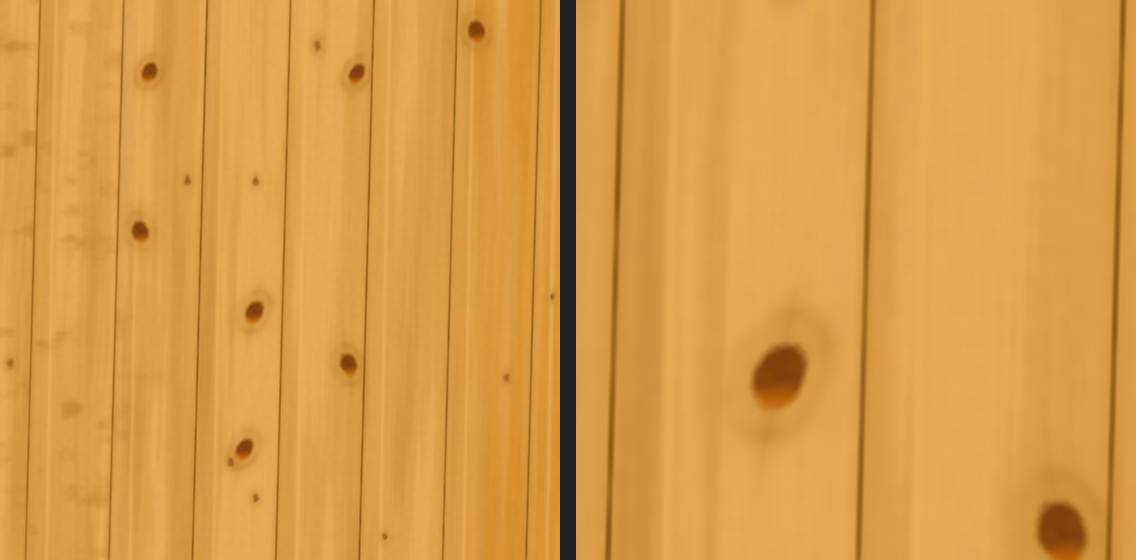
Left: the whole. Right: its middle third, enlarged.
Write a Shadertoy shader that draws this texture.

```glsl
const float PITCH = 0.149;        // plank width
const float FIRST_SEAM = 0.0455;  // first seam at the lower edge
const float SLANT = 0.0265;       // sideways drift of the seams over the height
const float SEAM_HALF = 0.0016;
const float SEAM_SOFT = 0.0014;
const float BEVEL = 0.25;         // bevel position, as a share of the plank
const float KNOT_ROWS = 4.0;
const float KNOT_CHANCE_MID = 0.5;
const float KNOT_CHANCE_SIDE = 0.12;
const float SPECK_ROWS = 7.0;
const float SPECK_CHANCE = 0.25;

const vec3 PINE = vec3(0.865, 0.625, 0.295);
const vec3 PALE = vec3(0.90, 0.665, 0.345);
const vec3 TAN = vec3(0.81, 0.56, 0.24);
const vec3 AMBER = vec3(0.85, 0.56, 0.17);
const vec3 SMUDGE = vec3(0.70, 0.46, 0.14);
const vec3 SEAM = vec3(0.52, 0.31, 0.04);
const vec3 KNOT = vec3(0.47, 0.22, 0.03);
const vec3 RESIN = vec3(0.74, 0.38, 0.02);

float hash(vec2 p) {
    return fract(sin(dot(p, vec2(127.1, 311.7))) * 43758.5453);
}

float noise(vec2 p) {
    vec2 i = floor(p), f = fract(p);
    f = f * f * (3.0 - 2.0 * f);
    return mix(mix(hash(i), hash(i + vec2(1, 0)), f.x),
               mix(hash(i + vec2(0, 1)), hash(i + vec2(1, 1)), f.x), f.y);
}

float fbm(vec2 p) {
    float sum = 0.0, gain = 0.5;
    for (int i = 0; i < 4; i++) {
        sum += gain * noise(p);
        p = p * 2.03 + 17.3;
        gain *= 0.5;
    }
    return sum / 0.9375;
}

// Offset from a point on a plank to the scattered spot of one row
vec2 spotOffset(vec2 p, float plank, float row, float rows, float seed) {
    float across = mix(0.2, 0.85, hash(vec2(plank + seed, row + 3.7)));
    float along = mix(0.2, 0.8, hash(vec2(plank + 8.3, row + seed)));
    return p - vec2(across * PITCH, (row + along) / rows);
}

vec3 addKnots(vec3 color, vec2 p, float plank, float px) {
    float middle = 1.0 - smoothstep(0.5, 1.5, abs(plank - 2.5));
    float chance = mix(KNOT_CHANCE_SIDE, KNOT_CHANCE_MID, middle);
    for (int j = -1; j <= 1; j++) {
        float row = floor(p.y * KNOT_ROWS) + float(j);
        if (hash(vec2(plank, row) + 21.4) > chance) continue;
        vec2 d = spotOffset(p, plank, row, KNOT_ROWS, 5.1);
        d.x += d.y * (hash(vec2(row, plank)) - 0.5) * 0.7;
        float size = mix(0.015, 0.019, hash(vec2(plank + 2.0, row)));
        float r = length(d * vec2(1.15, 0.9)) / size;
        r += 0.25 * (fbm(d * 90.0 + plank) - 0.5);

        // Disturbed grain: streak, halo and growth ring
        float streak = exp(-abs(d.x) / 0.006 - abs(d.y) / 0.07);
        float halo = exp(-r * r * 0.3) * (0.5 + 0.5 * fbm(d * 60.0 + row));
        float ring = exp(-pow((r - 1.8) * 3.0, 2.0)) * noise(d * 50.0 + row);
        color = mix(color, SMUDGE, clamp(0.2 * streak + 0.6 * halo + 0.25 * ring, 0.0, 0.8));

        // Dark heart with a resin-coloured lower rim
        float edge = 0.2 + px / size;
        float heart = 1.0 - smoothstep(0.95 - edge, 0.95 + edge, r);
        float resin = smoothstep(0.1, 1.0, -d.y / size) * 0.8 + 0.25 * noise(d * 160.0);
        color = mix(color, mix(KNOT, RESIN, clamp(resin, 0.0, 1.0)), heart * 0.93);
    }
    return color;
}

vec3 addSpecks(vec3 color, vec2 p, float plank, float px) {
    for (int j = -1; j <= 1; j++) {
        float row = floor(p.y * SPECK_ROWS) + float(j);
        if (hash(vec2(plank, row) + 63.8) > SPECK_CHANCE) continue;
        vec2 d = spotOffset(p, plank, row, SPECK_ROWS, 14.6);
        float size = mix(0.004, 0.008, hash(vec2(plank + 6.0, row)));
        float r = length(d * vec2(1.2, 0.8)) / size + 0.7 * (noise(d * 180.0 + row) - 0.5);
        float spot = 1.0 - smoothstep(0.2, 1.3 + px / size, r);
        color = mix(color, SMUDGE, 0.45 * exp(-r * r * 0.2));
        color = mix(color, KNOT, spot * 0.5);
    }
    return color;
}

void mainImage(out vec4 fragColor, in vec2 fragCoord) {
    vec2 uv = fragCoord / iResolution.xy;
    float px = 1.0 / min(iResolution.x, iResolution.y);
    float s = (uv.x - FIRST_SEAM - SLANT * uv.y) / PITCH;
    float plank = floor(s), f = s - plank;
    vec2 p = vec2(f * PITCH, uv.y);
    vec2 q = p + vec2(plank * 3.17, plank * 7.3);

    // Broad tone and fine lengthwise grain
    float tone = fbm(q * vec2(28.0, 1.6));
    vec3 color = mix(PINE, PALE, smoothstep(0.46, 0.66, tone));
    color = mix(color, TAN, smoothstep(0.42, 0.24, tone) * 0.6);
    float amber = smoothstep(0.74, 0.93, uv.x) * (fbm(q * vec2(45.0, 2.0) + 4.0) * 1.5 - 0.1);
    color = mix(color, AMBER, clamp(amber, 0.0, 0.9));
    color *= 1.0 + 0.035 * (fbm(q * vec2(150.0, 6.0)) - 0.5) + 0.02 * (noise(q * 110.0) - 0.5);

    // Cloudy cross-grain stains, fading out to the right
    float stain = smoothstep(0.58, 0.85, fbm(q * vec2(14.0, 18.0) + 31.0));
    color = mix(color, SMUDGE, stain * mix(0.5, 0.0, smoothstep(0.1, 0.35, uv.x)));

    // Bevel: tinted strip beside the seam, ending in a pale ridge
    float ridge = (f - BEVEL + 0.06 * uv.y) * PITCH;
    color *= 1.0 - 0.035 * hash(vec2(plank, 4.0)) * (1.0 - smoothstep(-0.003, 0.003, ridge));
    color = mix(color, PALE * 1.03, 0.65 * exp(-pow(ridge / 0.0035, 2.0)));

    color = addKnots(color, p, plank, px);
    color = addSpecks(color, p, plank, px);

    // Seams with a soft shadow and uneven depth
    float seamId = floor(s + 0.5);
    float gap = abs(s - seamId) * PITCH;
    float depth = mix(0.6, 0.85, hash(vec2(seamId, 2.0))) * (0.75 + 0.3 * noise(vec2(seamId * 5.0, uv.y * 40.0)));
    float soft = max(SEAM_SOFT, px);
    color = mix(color, SMUDGE, 0.35 * exp(-gap / 0.004));
    color = mix(color, SEAM, depth * (1.0 - smoothstep(SEAM_HALF - soft, SEAM_HALF + soft, gap)));

    fragColor = vec4(clamp(color, 0.0, 1.0), 1.0);
}
```
